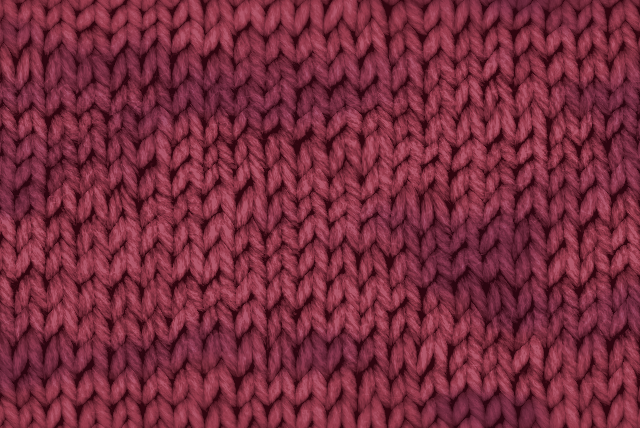
Give the GLSL for this texture, as a WebGL 2 fragment shader.

```glsl
#version 300 es
precision highp float;

uniform vec2 u_resolution;
out vec4 fragColor;

const vec2 STITCHES = vec2(20.5, 15.0);
const vec3 SHADOW = vec3(0.19, 0.02, 0.06);
const vec3 DEEP = vec3(0.36, 0.11, 0.16);
const vec3 WINE = vec3(0.47, 0.17, 0.23);
const vec3 ROSE = vec3(0.60, 0.23, 0.30);
const vec3 BLUSH = vec3(0.70, 0.34, 0.42);
const vec3 PLUM = vec3(0.90, 0.92, 1.04);

float hash(vec2 p) {
    vec3 q = fract(p.xyx * vec3(0.1031, 0.1030, 0.0973));
    q += dot(q, q.yzx + 33.33);
    return fract((q.x + q.y) * q.z);
}

float noise(vec2 p) {
    vec2 i = floor(p);
    vec2 f = fract(p);
    f = f * f * (3.0 - 2.0 * f);
    float low = mix(hash(i), hash(i + vec2(1, 0)), f.x);
    float high = mix(hash(i + vec2(0, 1)), hash(i + vec2(1, 1)), f.x);
    return mix(low, high, f.y);
}

vec2 rotate(vec2 p, float angle) {
    float c = cos(angle);
    float s = sin(angle);
    return vec2(c * p.x - s * p.y, s * p.x + c * p.y);
}

// Streaks of darker dye, long across and short down
float dyeAmount(vec2 stitch) {
    float streak = noise(vec2(stitch.x * 0.2, stitch.y * 0.55) + 23.0);
    float patchy = noise(stitch * vec2(0.5, 0.9) + 87.0);
    return smoothstep(0.42, 0.80, 0.62 * streak + 0.38 * patchy);
}

// Diagonal plies and fine fibres; q runs along the leg
float yarnTwist(vec2 q, float seed, float sharpness) {
    float wobble = 0.5 * noise(q * 5.0 + seed * 60.0);
    float phase = fract(q.y * 1.9 + q.x * 3.2 + wobble + seed);
    float ply = smoothstep(0.0, 0.40, abs(phase - 0.5)) - 0.6;
    vec2 along = rotate(q, -0.5);
    float fibre = noise(along * vec2(26.0, 7.0) + seed * 90.0) - 0.5;
    float fleck = noise(along * vec2(38.0, 18.0) + seed * 70.0) - 0.5;
    return sharpness * (0.25 * ply + 0.30 * fibre + 0.24 * fleck);
}

// One leg of a V: x is its height, y its tone
vec2 stitchLeg(vec2 p, vec2 stitch, float side, float sharpness) {
    vec2 key = stitch * vec2(2.0, 1.0) + vec2(side + 50.0, 20.0);
    float seed = hash(key);
    float other = hash(key + 131.7);
    float right = step(0.0, side);
    // Left legs run long and steep, right legs are shorter and lean more
    vec2 centre = vec2(side * 0.25, -0.12 * right);
    centre += vec2(0.10, 0.22) * (vec2(seed, other) - 0.5);
    float tilt = side * mix(0.21, 0.33, right) + 0.20 * (other - 0.5);
    vec2 q = rotate(p - centre, tilt);
    q.x += 0.10 * side * (q.y * q.y - 0.2);
    float taper = 0.255 + 0.03 * q.y + 0.05 * (seed - 0.5);
    vec2 r = q / vec2(taper, mix(0.80, 0.69, right));
    float roundness = 1.0 - dot(r, r);
    float tone = 0.03 + 0.84 * pow(clamp(roundness, 0.0, 1.0), 0.62);
    tone += yarnTwist(q, seed, sharpness) + 0.18 * (other - 0.5);
    return vec2(roundness - 0.18 * q.y, tone);
}

// Neighbouring legs, the highest one in front
float knitTone(vec2 p, float sharpness) {
    vec2 cell = floor(p);
    float height = -0.1;
    float tone = 0.0;
    float softness = mix(0.16, 0.05, sharpness);
    for (int y = -1; y <= 1; y++) {
        for (int x = -1; x <= 1; x++) {
            vec2 stitch = cell + vec2(x, y);
            float dye = dyeAmount(stitch);
            for (float side = -1.0; side <= 1.0; side += 2.0) {
                vec2 leg = stitchLeg(p - stitch - 0.5, stitch, side, sharpness);
                float front = smoothstep(-softness, softness, leg.x - height);
                tone = mix(tone, leg.y * (1.0 - 0.28 * dye), front);
                height = max(height, leg.x);
            }
        }
    }
    return tone;
}

// Thin loose hairs along the contours of a noise field
float looseHairs(vec2 p) {
    float field = noise(p * 2.1 + 0.6 * noise(p * 4.0));
    float thread = 1.0 - smoothstep(0.0, 0.045, abs(field - 0.5));
    return thread * smoothstep(0.35, 0.65, noise(p * 2.3 + 17.0));
}

vec3 yarnColour(float tone) {
    vec3 colour = mix(SHADOW, DEEP, smoothstep(0.0, 0.34, tone));
    colour = mix(colour, WINE, smoothstep(0.30, 0.54, tone));
    colour = mix(colour, ROSE, smoothstep(0.50, 0.76, tone));
    return mix(colour, BLUSH, smoothstep(0.72, 1.02, tone));
}

void main() {
    vec2 uv = gl_FragCoord.xy / u_resolution;
    // Rows shrink slightly towards the top; both ends lose focus
    float recede = uv.y + 0.08 * uv.y * (uv.y - 1.0);
    float sharpness = 1.0 - 0.6 * smoothstep(0.25, 0.55, abs(uv.y - 0.5));
    vec2 p = vec2(uv.x, recede) * STITCHES;
    p += vec2(0.24, 0.5) * (vec2(noise(p * 0.5), noise(p * 0.6 + 63.0)) - 0.5);

    float tone = knitTone(p, sharpness);
    tone += 0.13 * sharpness * (looseHairs(p) + looseHairs(p.yx + 29.0));
    vec3 colour = yarnColour(tone);
    colour *= mix(vec3(1.0), PLUM, dyeAmount(p - 0.5));
    fragColor = vec4(colour, 1.0);
}
```
